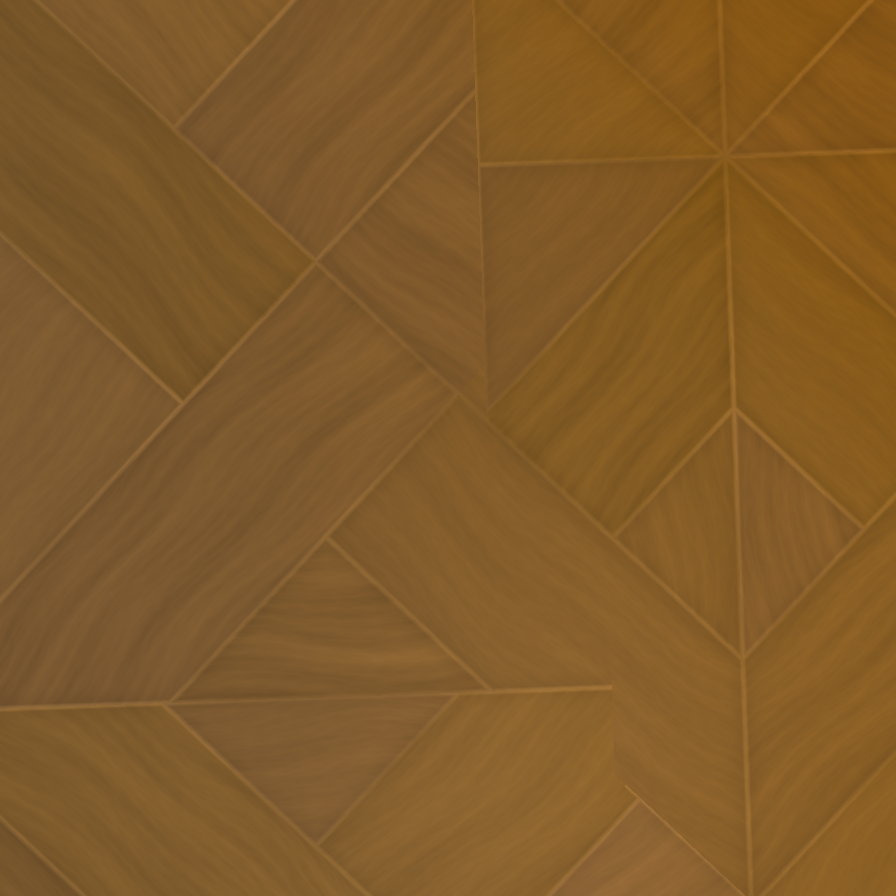
This pattern is drawn by a WebGL 1 fragment shader. Its source:

```glsl
precision highp float;
uniform vec2 u_resolution;

float hash(vec2 p) {
  return fract(sin(dot(p, vec2(127.1, 311.7))) * 4375.85);
}

// Distance to the nearest scattered point
float cellular(vec2 p) {
  vec2 cell = floor(p);
  float nearest = 2.0;
  for (int j = -1; j <= 1; j++) {
    for (int i = -1; i <= 1; i++) {
      vec2 c = cell + vec2(float(i), float(j));
      vec2 point = c + vec2(hash(c), hash(c + 17.3));
      nearest = min(nearest, length(point - p));
    }
  }
  return nearest;
}

// Mirrored panel of mitred boards: grain direction, seam distance, board id
vec4 starPanel(vec2 p) {
  float side = p.x < 0.0 ? -1.0 : 1.0;
  float a = abs(p.x);
  float along = p.y - a;
  if (along < 0.0) {
    float band = fract(along / 0.9);
    float edge = min(a, min(band, 1.0 - band) * 0.64);
    return vec4(side, 1.0, edge, 20.0 + floor(along / 0.9));
  }
  float across = 1.83 - abs(p.y - 1.83) + a;
  float board = floor(across / 0.915);
  float band = fract(across / 0.915);
  float edge = min(min(a, along * 0.707), min(band, 1.0 - band) * 0.647);
  edge = min(edge, min(abs(p.y - 1.83), p.x + 0.9));
  vec2 grain = board < 0.5 ? vec2(0.0, 1.0) : vec2(-side, 1.0);
  return vec4(grain, edge, 30.0 + board + 4.0 * side + 9.0 * step(1.83, p.y));
}

// Interlaced diagonal boards
vec4 basketWeave(vec2 p, float u, float v) {
  float row = clamp(floor(v), 1.0, u > 0.0 ? 4.0 : 3.0);
  float column = clamp(floor(u), -2.0, 0.0);
  bool through = row == 2.0 && u < 0.0;
  if (through) column = -1.0;
  float rowEdge = u > 0.0 ? min(abs(v - 3.0), abs(v - 4.0))
                          : min(abs(v - 2.0), abs(v - 3.0));
  float columnEdge = min(abs(u), through ? 9.0 : abs(u + 1.0));
  float edge = min(rowEdge, columnEdge) * 0.707;
  if (p.x < -0.48) edge = min(edge, abs(p.y + 0.085));
  edge = min(edge, abs(p.x));
  bool rising = through || (row == 3.0 && column != -1.0);
  vec2 grain = rising ? vec2(1.0, 1.0) : vec2(1.0, -1.0);
  if (row == 1.0 && column == -2.0) grain = vec2(1.0, 0.06);
  return vec4(grain, edge, 50.0 + row * 5.0 + column);
}

// Boards below the level joint
vec4 lowerBoards(vec2 p, float u, float v) {
  float joint = abs(p.y + 0.085);
  float slant = min(abs(u + 2.2), abs(u + 3.2));
  if (u < -2.2)
    return vec4(1.0, -1.0, min(joint, slant * 0.707), 80.0 + step(-3.2, u));
  float edge = min(min(abs(v - 0.95), abs(v + 0.1)), abs(u + 2.2)) * 0.707;
  if (v < 0.0) edge = min(edge, abs(u + 0.88) * 0.707);
  vec2 grain = v > 0.95 ? vec2(1.0, 0.04) : vec2(1.0, 1.0);
  return vec4(grain, min(joint, edge), 90.0 + step(0.95, v) + step(-0.1, v));
}

vec4 layout(vec2 p) {
  float u = p.x + p.y;
  float v = p.y - p.x;
  if (p.x > 0.0 || (p.x > -0.9 && u > 0.0)) return starPanel(p);
  if (p.y > -0.085 || (p.x > -0.48 && u > -0.88)) return basketWeave(p, u, v);
  return lowerBoards(p, u, v);
}

void main() {
  vec2 uv = gl_FragCoord.xy / u_resolution;
  vec2 q = (uv - vec2(0.829, 0.264)) / 0.307;
  vec2 p = mat2(0.9994, -0.035, 0.035, 0.9994) * q;
  vec4 board = layout(p);
  vec2 dir = normalize(board.xy);
  float tone = hash(vec2(board.w, 3.7));

  // Light sweeping from dull brown to warm amber
  vec3 color = mix(vec3(0.48, 0.345, 0.185), vec3(0.545, 0.37, 0.14),
                   smoothstep(0.1, 1.0, uv.x * 0.8 + uv.y * 0.25));
  color += vec3(0.05, 0.04, 0.035) * exp(-9.0 * dot(uv - vec2(0.6, 0.12), uv - vec2(0.6, 0.12)));
  color -= vec3(0.01, 0.03, 0.07) * smoothstep(1.3, 1.95, uv.x + uv.y);
  color *= 0.96 + 0.08 * tone;
  color.b += 0.04 * (hash(vec2(board.w, 9.1)) - 0.5);

  // Grain: wavering bands, long streaks and short pores
  vec2 g = vec2(dot(p, dir), dot(p, vec2(-dir.y, dir.x))) + tone * 7.0;
  float waver = 0.05 * sin(g.x * 2.3 + tone * 20.0) + 0.02 * sin(g.x * 7.0 + g.y * 5.0);
  float y = g.y + waver;
  float bands = sin(y * 19.0) + 0.6 * sin(y * 43.0 + 1.5 * sin(g.x * 1.7));
  float streaks = cellular(vec2(g.x * 1.6, y * 24.0)) - 0.5;
  float pores = cellular(vec2(g.x * 14.0, y * 65.0)) - 0.5;
  float strength = 0.5 + 0.7 * hash(vec2(board.w, 5.3));
  color *= 1.0 + strength * (0.017 * bands + 0.085 * streaks) + 0.04 * pores;

  // Pale worn joints with a soft shadow
  float wear = 0.55 + 0.3 * sin(p.x * 3.1 + p.y * 1.3) * sin(p.y * 2.7 - 1.0);
  float blur = 1.5 / (0.307 * u_resolution.y);
  float seam = 1.0 - smoothstep(0.002, 0.010 + blur, board.z);
  color *= 1.0 - 0.06 * exp(-board.z * board.z * 500.0);
  color += vec3(0.13, 0.10, 0.06) * seam * wear;
  gl_FragColor = vec4(color, 1.0);
}
```
